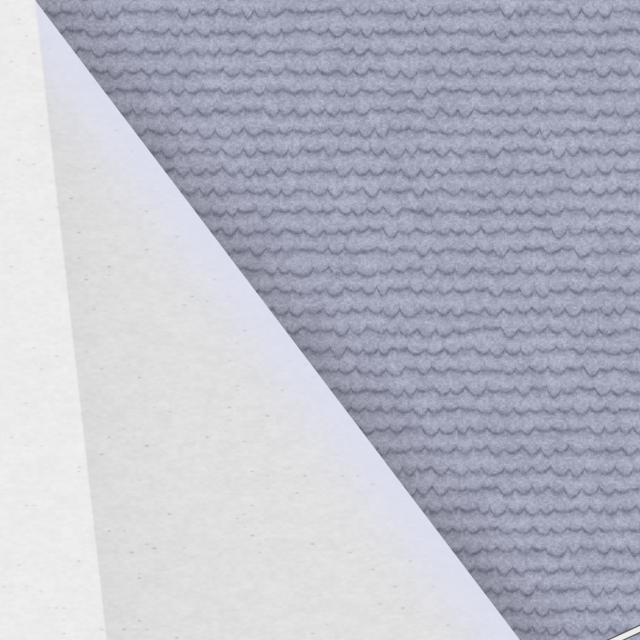
Reproduce this background procedurally as a Shadertoy shader.

```glsl
// A folded sheet of pale paper lying over blue-grey knitted cloth.
// Two straight lines split the canvas into strip, flap and cloth; the knit is
// a repeat of scalloped rows, and layered value noise gives grain and fibres.

const vec2 FOLD_TOP = vec2(0.0547, 1.0);
const vec2 FLAP_END = vec2(0.8125, 0.0);
const vec2 STRIP_END = vec2(0.1667, 0.0);

const vec3 CLOTH = vec3(0.652, 0.662, 0.738);
const vec3 STRIP_PAPER = vec3(0.925);
const vec3 FLAP_PAPER = vec3(0.868, 0.868, 0.870);
const vec3 EDGE_TINT = vec3(0.865, 0.873, 0.935);
const vec3 TAPE = vec3(0.93, 0.93, 0.91);
const vec3 OUTLINE = vec3(0.30, 0.31, 0.35);

float hash(vec2 p) {
    vec3 q = fract(p.xyx * vec3(0.1031, 0.1030, 0.0973));
    q += dot(q, q.yzx + 33.33);
    return fract((q.x + q.y) * q.z);
}

float valueNoise(vec2 p) {
    vec2 cell = floor(p), f = fract(p);
    f = f * f * (3.0 - 2.0 * f);
    float low = mix(hash(cell), hash(cell + vec2(1, 0)), f.x);
    float high = mix(hash(cell + vec2(0, 1)), hash(cell + vec2(1, 1)), f.x);
    return mix(low, high, f.y);
}

// Fractal noise centred on zero
float grain(vec2 p) {
    float sum = 0.0, gain = 0.5;
    for (int i = 0; i < 3; i++) {
        sum += gain * (valueNoise(p) - 0.5);
        p = p * 1.9 + 17.3;
        gain *= 0.7;
    }
    return sum;
}

// Signed distance to the line a-b, positive on its left when facing b
float lineSide(vec2 p, vec2 a, vec2 b) {
    vec2 d = normalize(b - a);
    return dot(p - a, vec2(-d.y, d.x));
}

float gaussian(float x, float width) {
    return exp(-x * x / (width * width));
}

// Knitted rows: drooping scallops with cusps pointing up
vec3 knit(vec2 p, float edgeDist) {
    vec2 stitch = vec2(0.0254, 0.03115);
    float down = (1.0 - p.y - 0.0195) / stitch.y;
    down += 0.22 * (valueNoise(p * vec2(55.0, 33.0)) - 0.5);
    float row = floor(down + 0.5);
    float rowSeed = mod(row, 8.0);
    float along = p.x / stitch.x + hash(vec2(rowSeed, 7.0));
    along += 0.5 * (valueNoise(vec2(along * 0.8, row * 5.0)) - 0.5);
    float u = fract(along) - 0.5;
    float size = hash(vec2(mod(floor(along), 10.0), rowSeed + 31.0));
    float scallop = mix(0.10, 0.42, size) * (1.0 - 4.0 * u * u) - 0.14;
    float d = down - row - scallop;

    // Crease, soft shade around it, and a raised light band between rows
    float crease = gaussian(d, 0.10) * (0.65 + 0.6 * valueNoise(p * 130.0));
    float shade = -0.105 * crease - 0.04 * gaussian(d - 0.05, 0.28);
    shade += 0.012 * cos(6.2832 * (down - row + 0.5));
    shade += 0.17 * grain(p * vec2(230.0, 260.0));
    shade += 0.03 * (valueNoise(p * 24.0) - 0.5);
    float castShadow = 0.15 * exp(-max(edgeDist, 0.0) / 0.045);
    vec3 warmth = vec3(0.97, 0.98, 1.06);
    return (CLOTH + shade) * (1.0 - castShadow * warmth);
}

// Brightness change from paper fibres, plus sparse dark flecks
float paperTexture(vec2 p) {
    float fibres = 0.045 * grain(p * vec2(110.0, 190.0));
    fibres += 0.025 * grain(p * vec2(28.0, 60.0));
    vec2 q = p * vec2(85.0, 150.0);
    vec2 cell = floor(q);
    vec2 offset = fract(q) - 0.5;
    float fleck = step(0.975, hash(cell + 91.0)) * gaussian(length(offset), 0.24);
    return fibres - fleck * mix(0.02, 0.12, hash(cell + 43.0));
}

vec3 flap(vec2 p, float foldDist, float edgeDist) {
    float nearFold = exp(-max(foldDist, 0.0) / 0.09);
    vec3 color = FLAP_PAPER + 0.012 - 0.025 * nearFold;
    float tint = gaussian(edgeDist, 0.065);
    return mix(color, EDGE_TINT, tint) + paperTexture(p) * (1.0 - 0.6 * tint);
}

void mainImage(out vec4 fragColor, in vec2 fragCoord) {
    vec2 p = fragCoord / iResolution.xy;
    float aa = 0.8 / min(iResolution.x, iResolution.y);
    float edgeDist = lineSide(p, FOLD_TOP, FLAP_END);
    float foldDist = lineSide(p, FOLD_TOP, STRIP_END);

    // Cloth with a small outlined tape crossing the lower right corner
    vec3 color = knit(p, edgeDist);
    float tapeDist = abs(lineSide(p, vec2(0.962, 0.0), vec2(1.0, 0.0175)));
    color = mix(color, OUTLINE, 0.85 * (1.0 - smoothstep(-aa, aa, tapeDist - 0.0062)));
    color = mix(color, TAPE, 1.0 - smoothstep(-aa, aa, tapeDist - 0.0042));

    // Paper: shaded flap, then the bright strip left of the fold
    color = mix(flap(p, foldDist, edgeDist), color, smoothstep(-aa, aa, edgeDist));
    vec3 strip = STRIP_PAPER + 0.8 * paperTexture(p);
    color = mix(strip, color, smoothstep(-2.0 * aa, 2.0 * aa, foldDist));
    fragColor = vec4(clamp(color, 0.0, 1.0), 1.0);
}
```
